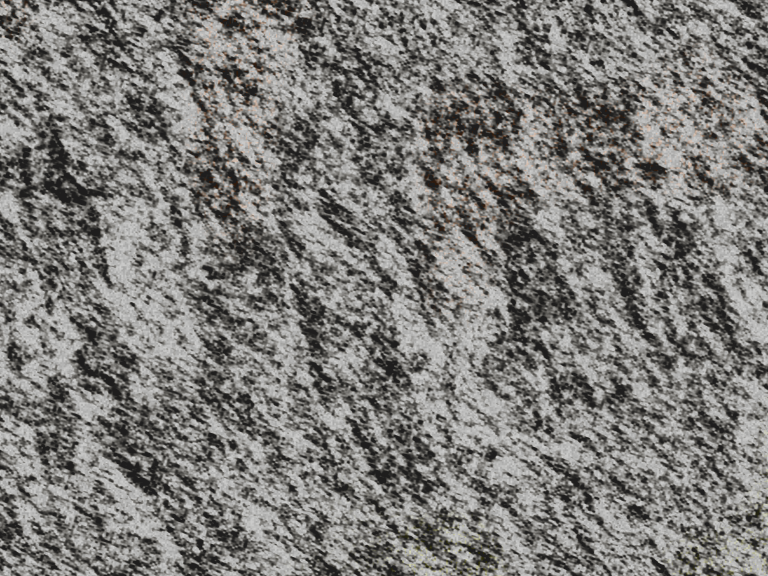
Reproduce this texture procedurally as a WebGL 2 fragment shader.

```glsl
#version 300 es
precision highp float;
// Wind-ruffled grey surface: steep dark streaks broken into crisp grains.

uniform vec2 u_resolution;
out vec4 fragColor;

const vec3 DARK = vec3(0.116, 0.114, 0.112);
const vec3 LIGHT = vec3(0.728, 0.728, 0.724);
const vec3 RUST = vec3(0.07, -0.01, -0.06);
const vec3 MOSS = vec3(0.04, 0.04, -0.08);

float hash(vec2 cell) {
    vec3 q = fract(vec3(cell.xyx) * vec3(0.1031, 0.1030, 0.0973));
    q += dot(q, q.yzx + 33.33);
    return fract((q.x + q.y) * q.z);
}

// Value noise, centred on zero with a standard deviation near one.
float noise(vec2 p) {
    vec2 cell = floor(p);
    vec2 f = fract(p);
    f = f * f * (3.0 - 2.0 * f);
    float low = mix(hash(cell), hash(cell + vec2(1.0, 0.0)), f.x);
    float high = mix(hash(cell + vec2(0.0, 1.0)), hash(cell + 1.0), f.x);
    return (mix(low, high, f.y) - 0.5) * 4.67;
}

// Noise stretched along a line falling to the right; size is (length, width).
float streaks(vec2 p, float fallAngle, vec2 size, float seed) {
    float c = cos(fallAngle);
    float s = sin(fallAngle);
    vec2 q = vec2(c * p.x - s * p.y, s * p.x + c * p.y);
    return noise(q / size + seed);
}

// Bends the streaks gently, steeper towards the near edge.
vec2 bend(vec2 p) {
    vec2 q = p;
    q.x += 0.011 * noise(p * vec2(4.0, 6.0) + 17.0);
    q.x += 0.004 * noise(p * vec2(13.0, 17.0) + 41.0);
    float near = max(0.32 - p.y, 0.0);
    q.x -= 0.4 * near * near;
    return q;
}

// Height of the surface in standard deviations: low is dark.
float relief(vec2 p) {
    vec2 q = bend(p);
    float middle = smoothstep(0.08, 0.35, p.y) * smoothstep(0.95, 0.72, p.y);
    float broad = streaks(q, 1.24, vec2(0.17, 0.040), 50.0);
    float narrow = streaks(q, 1.10, vec2(0.062, 0.019), 90.0);
    float strands = streaks(q, 0.86, vec2(0.028, 0.0100), 130.0);
    float grains = streaks(q, 0.58, vec2(0.0115, 0.0056), 170.0);
    float specks = streaks(p, 0.30, vec2(0.0046, 0.0034), 210.0);
    return broad * mix(0.15, 0.32, middle)
         + narrow * mix(0.30, 0.39, middle)
         + strands * mix(0.47, 0.45, middle)
         + grains * mix(0.62, 0.57, middle)
         + specks * mix(0.54, 0.48, middle);
}

// Sparse coloured glints gathered in loose patches.
vec3 glints(vec2 p) {
    float patches = smoothstep(0.2, 1.6, noise(p * vec2(5.0, 4.0) + 7.0));
    float sparkle = smoothstep(0.7, 1.7, noise(p * 250.0 + 300.0));
    vec3 tint = mix(MOSS, RUST, smoothstep(0.25, 0.5, p.y));
    return tint * patches * sparkle;
}

void main() {
    vec2 p = gl_FragCoord.xy / u_resolution.y;

    // Stone tone, slightly warm between the extremes.
    float tone = smoothstep(-2.0, 1.35, relief(p));
    vec3 colour = mix(DARK, LIGHT, tone);
    colour += vec3(0.006, 0.0, -0.012) * 4.0 * tone * (1.0 - tone);

    // Faint texture on the bright faces, then the glints.
    colour += 0.034 * tone * noise(p * 330.0 + 500.0);
    colour += glints(p);

    fragColor = vec4(clamp(colour, 0.0, 1.0), 1.0);
}
```
